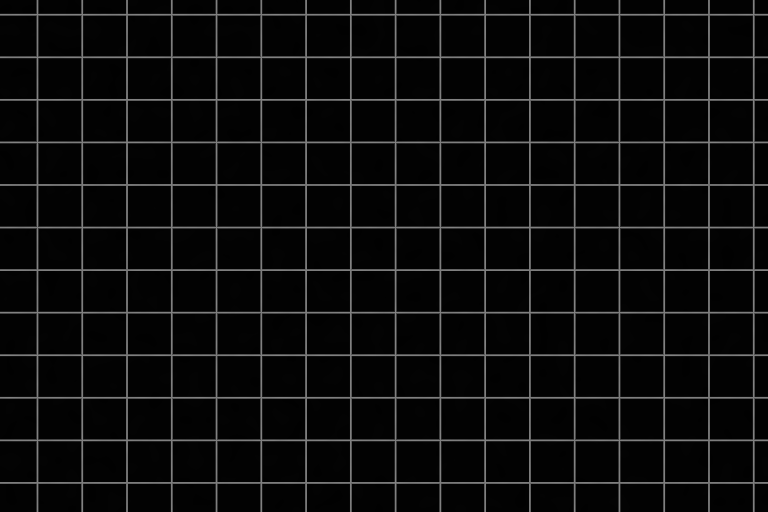
Write a Shadertoy shader that draws this pattern.

```glsl
// Thin grey grid of nearly square cells on black, about 17 across and 12 down.
// Each axis repeats one line with fract; its exact overlap with the pixel gives
// smooth edges, and gradient noise adds faint unevenness to line and ground.

vec2 hashGradient(vec2 cell) {
    float angle = 6.2832 * fract(sin(dot(cell, vec2(127.1, 311.7))) * 43758.5);
    return vec2(cos(angle), sin(angle));
}

float gradientNoise(vec2 p) {
    vec2 i = floor(p), f = fract(p);
    vec2 u = f * f * f * (f * (f * 6.0 - 15.0) + 10.0);
    vec2 e = vec2(0.0, 1.0);
    float bottom = mix(dot(hashGradient(i), f),
                       dot(hashGradient(i + e.yx), f - e.yx), u.x);
    float top = mix(dot(hashGradient(i + e.xy), f - e.xy),
                    dot(hashGradient(i + e.yy), f - e.yy), u.x);
    return mix(bottom, top, u.y);
}

// Share of a pixel, centred at distance d, covered by a line on each axis
vec2 lineCoverage(vec2 d, float halfWidth, float pixel) {
    vec2 near = max(d - 0.5 * pixel, -halfWidth);
    vec2 far = min(d + 0.5 * pixel, halfWidth);
    return max(far - near, 0.0) / pixel;
}

void mainImage(out vec4 fragColor, in vec2 fragCoord) {
    vec2 uv = fragCoord / iResolution.xy;
    vec2 aspect = vec2(iResolution.x / iResolution.y, 1.0);
    vec2 p = uv * aspect;

    // Distance to the nearest line per axis, in canvas heights
    vec2 pitch = vec2(0.05829, 0.08313);
    vec2 offset = (uv - vec2(0.0488, 0.0568)) / pitch;
    vec2 d = abs(fract(offset + 0.5) - 0.5) * pitch * aspect;

    vec2 coverage = lineCoverage(d, 0.00172, 1.0 / iResolution.y);
    float grid = max(coverage.x, coverage.y);

    // Slightly uneven brightness along the lines, faint mottling on the ground
    float lineGrey = 0.5 + 0.03 * gradientNoise(p * 38.0);
    float ground = 0.008 + 0.006 * gradientNoise(p * 25.0 + 7.0);

    fragColor = vec4(vec3(mix(ground, lineGrey, grid)), 1.0);
}
```
